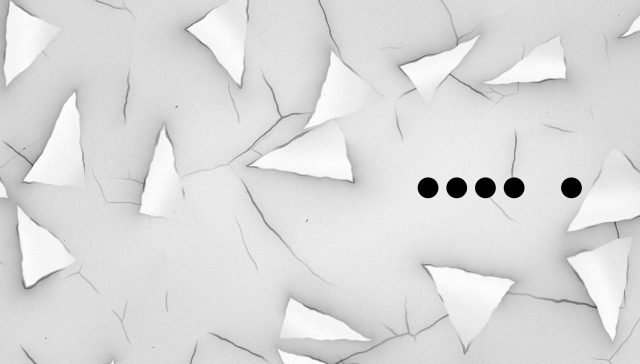
Reproduce this texture procedurally as a WebGL 2 fragment shader.

```glsl
#version 300 es
precision highp float;
// Peeling white paint: curled flakes, soft shadows, hairline cracks and a row of black dots.

uniform vec2 u_resolution;
out vec4 fragColor;

// All lengths are in canvas heights.
const float PAINT_TONE = 0.917;
const float EDGE_DARKENING = 0.055;
const float FLAKE_CELL = 0.36;
const float FLAKE_CHANCE = 0.9;
const float FLAKE_BRIGHT = 0.972;
const float FLAKE_DIM = 0.89;
const float SHADOW_WIDTH = 0.036;
const float SHADOW_DEPTH = 0.25;
const float RIM_WIDTH = 0.0016;
const float PLATE_SCALE = 2.3;
const float HAIRLINE_SCALE = 4.1;
const float SPECK_SCALE = 11.0;
const float GRAIN_SCALE = 300.0;
const float GRAIN_DEPTH = 0.022;
const vec2 DOT_START = vec2(1.176, 0.484);
const float DOT_STEP = 0.0788;
const float DOT_RADIUS = 0.0285;
const float DOT_TONE = 0.005;

vec2 hash2(vec2 p) {
    vec3 q = fract(p.xyx * vec3(0.1031, 0.103, 0.0973));
    q += dot(q, q.yzx + 33.33);
    return fract((q.xx + q.yz) * q.zy);
}

vec2 polar(float angle, float radius) {
    return radius * vec2(cos(angle), sin(angle));
}

// Layered sines: broad bends first, then small ragged tears.
vec2 tear(vec2 p) {
    vec2 offset = vec2(0.0);
    float amplitude = 0.019, frequency = 7.0;
    for (int i = 0; i < 6; i++) {
        p = mat2(0.8, 0.6, -0.6, 0.8) * p + 0.37;
        offset += amplitude * sin(frequency * (p.yx + 0.8 * offset) + vec2(0.4, 2.1));
        amplitude *= 0.48;
        frequency *= 2.1;
    }
    return offset;
}

float ripple(vec2 p) {
    return 0.6 * sin(p.x + 1.8 * sin(p.y * 0.8 + 0.5)) * sin(p.y * 1.1 + 1.3 * sin(p.x * 0.7))
         + 0.4 * sin(p.x * 2.3 - p.y * 1.9 + 1.5 * sin(p.y * 1.7));
}

// Cellular noise: x is the distance to the nearest cell border, y a value per cell.
vec2 plates(vec2 p) {
    vec2 cell = floor(p), nearest = vec2(9.0), owner = cell;
    for (int i = 0; i < 9; i++) {
        vec2 id = cell + vec2(i % 3, i / 3) - 1.0;
        vec2 r = id + hash2(id + 71.0) - p;
        if (dot(r, r) < dot(nearest, nearest)) { nearest = r; owner = id; }
    }
    float border = 9.0;
    for (int i = 0; i < 25; i++) {
        vec2 id = owner + vec2(i % 5, i / 5) - 2.0;
        vec2 r = id + hash2(id + 71.0) - p;
        if (id != owner) border = min(border, dot(0.5 * (r + nearest), normalize(r - nearest)));
    }
    return vec2(border, hash2(owner + 13.0).x);
}

// Signed distance to a counterclockwise triangle.
float triangle(vec2 p, vec2 corners[3]) {
    float nearest = 9.0, inside = 9.0;
    for (int i = 0; i < 3; i++) {
        vec2 edge = corners[(i + 1) % 3] - corners[i], r = p - corners[i];
        nearest = min(nearest, length(r - edge * clamp(dot(r, edge) / dot(edge, edge), 0.0, 1.0)));
        inside = min(inside, edge.x * r.y - edge.y * r.x);
    }
    return inside > 0.0 ? -nearest : nearest;
}

float addFlake(float tone, vec2 p, vec2 id, float px) {
    vec2 a = hash2(id + 3.0), b = hash2(id + 19.0), c = hash2(id + 47.0);
    if (c.x > FLAKE_CHANCE) return tone;
    vec2 r = p - (id + 0.2 + 0.6 * a) * FLAKE_CELL;
    float turn = 6.2832 * b.x;
    vec2 corners[3] = vec2[3](polar(turn, 0.15 + 0.1 * b.y),
        polar(turn + 1.7 + 0.7 * c.y, 0.07 + 0.11 * a.x),
        polar(turn + 4.0 + 0.4 * a.y, 0.05 + 0.08 * c.y));
    float d = triangle(r, corners);
    vec2 lift = polar(turn + (b.y > 0.5 ? 1.2 : -1.2), 1.0);
    float side = smoothstep(-0.3, 0.8, dot(r, lift) / (length(r) + 0.01));
    float outside = max(d, 0.0);
    tone -= SHADOW_DEPTH * (0.12 + 0.88 * side)
          * (0.65 * exp(-outside / SHADOW_WIDTH) + 0.35 * exp(-outside / (0.2 * SHADOW_WIDTH)));
    float curl = mix(FLAKE_DIM, FLAKE_BRIGHT, smoothstep(-0.09, 0.03, dot(r, lift)));
    curl += 0.012 * sin(60.0 * dot(r, lift) + 9.0 * a.x);
    tone = mix(tone, curl, smoothstep(px, -px, d));
    float rim = 1.0 - smoothstep(RIM_WIDTH, RIM_WIDTH + px, abs(d));
    return tone - 0.26 * rim * smoothstep(-0.1, 0.7, ripple(p * 19.0 + 7.0 * a));
}

void main() {
    float px = 1.0 / u_resolution.y;
    vec2 uv = gl_FragCoord.xy / u_resolution, p = gl_FragCoord.xy * px;
    vec2 torn = p + tear(p);

    // Painted ground with uneven plates
    float tone = PAINT_TONE - EDGE_DARKENING * smoothstep(0.3, 1.1, length(2.0 * uv - vec2(1.1, 1.0)));
    vec2 plate = plates(torn * PLATE_SCALE);
    tone += 0.012 * ripple(p * 5.0) + 0.016 * (plate.y - 0.5);

    // Broken cracks and fainter hairlines
    float crack = plate.x / PLATE_SCALE, open = smoothstep(0.0, 0.5, ripple(p * 6.0 + 2.0));
    tone -= open * (0.06 * exp(-crack / 0.025) + 0.3 * (1.0 - smoothstep(0.0006, 0.0006 + 1.3 * px, crack)));
    float hair = plates(torn * HAIRLINE_SCALE + 5.0).x / HAIRLINE_SCALE;
    tone -= 0.14 * smoothstep(0.25, 0.6, ripple(p * 8.0 + 4.0)) * (1.0 - smoothstep(0.0, 1.4 * px, hair));

    // Curled flakes
    for (int i = 0; i < 9; i++)
        tone = addFlake(tone, torn, floor(torn / FLAKE_CELL) + vec2(i % 3, i / 3) - 1.0, px);

    // Sparse chips and fine grain
    vec2 chipId = floor(torn * SPECK_SCALE), chip = hash2(chipId + 29.0);
    vec2 r = (fract(torn * SPECK_SCALE) - 0.25 - 0.5 * chip) / SPECK_SCALE;
    float speck = length(vec2(r.x + r.y, 2.0 * (r.x - r.y))) - 0.005 * chip.y;
    tone -= 0.4 * step(hash2(chipId + 83.0).x, 0.08) * smoothstep(px, -px, speck);
    tone += GRAIN_DEPTH * (hash2(floor(p * GRAIN_SCALE)).x - 0.5);

    // Row of dots with one gap
    for (int i = 0; i < 6; i++) {
        float d = length(p - DOT_START - vec2(float(i) * DOT_STEP, 0.0)) - DOT_RADIUS;
        if (i != 4) tone = mix(tone, DOT_TONE, smoothstep(0.7 * px, -0.7 * px, d));
    }
    fragColor = vec4(vec3(clamp(tone, 0.0, 1.0)), 1.0);
}
```
